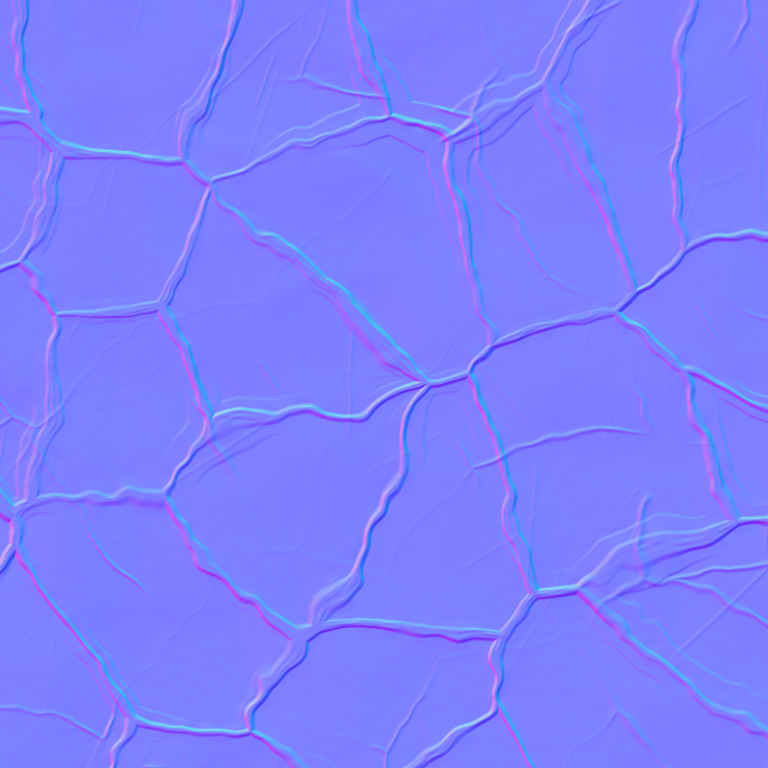
Reproduce this texture map procedurally as a WebGL 2 fragment shader.

```glsl
#version 300 es
precision highp float;

uniform vec2 u_resolution;
out vec4 fragColor;

vec2 hash22(vec2 p) {
    vec3 q = fract(p.xyx * vec3(0.1031, 0.1030, 0.0973));
    q += dot(q, q.yzx + 33.33);
    return fract((q.xx + q.yz) * q.zy);
}

vec2 noise2(vec2 p) {
    vec2 i = floor(p), f = fract(p);
    f = f * f * (3.0 - 2.0 * f);
    return mix(mix(hash22(i), hash22(i + vec2(1, 0)), f.x),
               mix(hash22(i + vec2(0, 1)), hash22(i + vec2(1, 1)), f.x), f.y);
}

// Slab layout: x is the distance to the nearest joint, y a random value per slab
vec2 slabs(vec2 p, vec2 grid) {
    vec2 base = floor(p * grid), nearCell = base, nearOffset = vec2(0);
    float nearest = 1e3;
    for (int y = -1; y <= 1; y++)
    for (int x = -1; x <= 1; x++) {
        vec2 cell = base + vec2(x, y);
        vec2 offset = (cell + hash22(cell + 29.0)) / grid - p;
        float dist = dot(offset, offset);
        if (dist < nearest) {
            nearest = dist;
            nearCell = cell;
            nearOffset = offset;
        }
    }
    float joint = 1.0;
    for (int y = -2; y <= 2; y++)
    for (int x = -2; x <= 2; x++) {
        vec2 cell = nearCell + vec2(x, y);
        vec2 offset = (cell + hash22(cell + 29.0)) / grid - p;
        vec2 across = offset - nearOffset;
        if (x != 0 || y != 0)
            joint = min(joint, dot(0.5 * (offset + nearOffset), normalize(across)));
    }
    return vec2(joint, hash22(nearCell + 71.0).x);
}

// Faint straight scratches of random place, angle, length and depth
float scratches(vec2 p) {
    float sum = 0.0;
    for (int i = 0; i < 56; i++) {
        vec2 a = hash22(vec2(i, 5)), b = hash22(vec2(i, 43));
        float angle = mix(0.4, 2.3, b.x);
        vec2 along = vec2(cos(angle), sin(angle));
        vec2 d = p - a;
        d -= round(d);
        float reach = 0.02 + 0.10 * b.y;
        float t = dot(d, along);
        float side = dot(d, vec2(-along.y, along.x)) + 0.8 * (a.y - 0.5) * t * t;
        float fade = 1.0 - smoothstep(0.6 * reach, reach, abs(t));
        float depth = mix(0.00004, 0.00028, pow(fract(a.x * 37.0), 3.0));
        sum += depth * fade * exp(-side * side / 0.000006);
    }
    return sum;
}

float height(vec2 p) {
    // Bend and chip the joints
    vec2 warped = p + 0.080 * (noise2(p * 4.0) - 0.5)
                    + 0.026 * (noise2(p * 13.0 + 9.0) - 0.5)
                    + 0.009 * (noise2(p * 42.0 + 31.0) - 0.5);
    vec2 slab = slabs(warped, vec2(4.6, 3.7));
    vec2 broad = noise2(p * 7.0 + 50.0);
    float spread = noise2(p * 13.0 + 23.0).x;
    float width = 0.002 + 0.010 * spread * spread;

    // Each wall of a joint fades on its own
    float wear = noise2(p * 9.0 + 90.0 * slab.y).x;
    float level = 0.00125 * mix(0.3, 1.35, wear);
    float h = level * smoothstep(width - 0.002, width + 0.004, slab.x);
    h += 0.00016 * smoothstep(width, width + 0.016, slab.x);

    // Rubble crowding the joints
    float rubble = smoothstep(0.001, 0.004, slab.x) * exp(-slab.x / 0.009);
    h += 0.0011 * rubble * (noise2(p * 55.0 + 7.0).x - 0.4);

    // Thin secondary cracks and broken ledges
    float thin = slabs(warped.yx + 3.3, vec2(4.1, 5.3)).x;
    float crack = 0.00007 + 0.0006 * smoothstep(0.5, 0.8, broad.y);
    h -= crack * smoothstep(0.25, 0.5, spread) * exp(-thin * thin / 0.00001);
    float ledge = slab.x - 0.030 * broad.y;
    h += 0.0005 * smoothstep(0.5, 0.8, broad.x) * smoothstep(0.003, 0.008, ledge);

    // Worn surface grain
    float worn = smoothstep(0.3, 0.8, noise2(p * 4.0 + 80.0).x);
    float grain = 0.00014 * noise2(p * vec2(34, 22)).x
                + 0.00012 * noise2(p * vec2(60, 95)).y;
    return h + grain * mix(0.25, 1.0, worn) - scratches(p + 0.2 * (warped - p));
}

void main() {
    vec2 p = gl_FragCoord.xy / min(u_resolution.x, u_resolution.y);

    // Slope to colour: red faces right, green faces down
    vec2 e = vec2(0.0012, 0.0);
    vec2 slope = vec2(height(p - e.xy) - height(p + e.xy),
                      height(p + e.yx) - height(p - e.yx)) / (2.0 * e.x);
    slope *= 0.32 / max(0.32, length(slope));
    float facing = sqrt(1.0 - 2.0 * dot(slope, slope));
    fragColor = vec4(vec2(0.493, 0.5) + slope, 0.5 + 0.5 * facing, 1.0);
}
```
